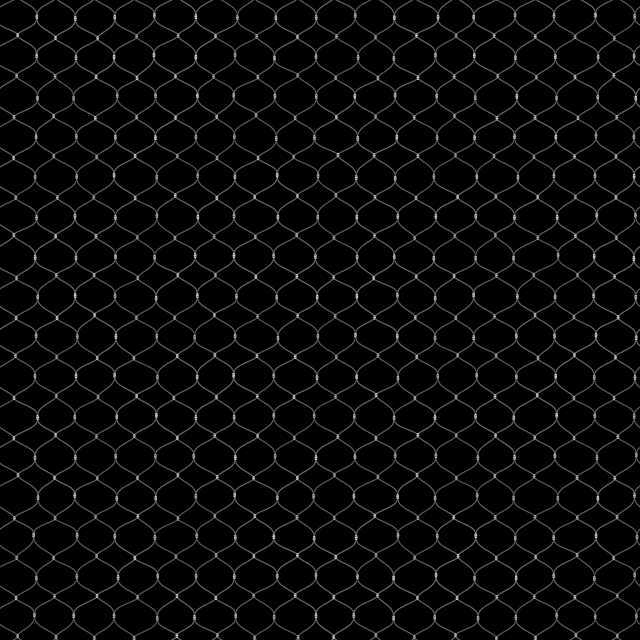
Reproduce this pattern procedurally as a Shadertoy shader.

```glsl
// Fine wire netting on black: rounded meshes with pinched tips, joined by small coils.
// Each mesh cell has four curved strands running from its corner knots to its centre knot;
// knots are nudged by a hash on wrapped indices, so the net tiles in both directions.

#define REPEATS 16.0                    // meshes across and down
#define NET_ORIGIN vec2(0.896, 0.583)   // position of a corner knot, in cells
#define JITTER vec2(0.058, 0.045)       // largest knot displacement, in cells
#define BEND 1.5                        // above 1: round sides, tight tips
#define WIRE_WIDTH 0.022
#define WIRE_GREY 0.52
#define COIL_SIZE vec2(0.034, 0.072)    // half width and half height
#define TIP_COIL 0.8                    // relative height of the tip coils
#define COIL_GREY 0.62
#define COIL_PITCH 0.044
#define TONE_VARIATION 0.14
#define SOFTNESS 1.25                   // edge filter, in screen samples

const float PI = 3.14159265;

// Integer hash giving two values in 0..1
vec2 hash2(vec2 id) {
    uvec2 h = uvec2(id) * 1664525u + 1013904223u;
    h.x += h.y * 1664525u;
    h.y += h.x * 1664525u;
    h ^= h >> 16u;
    h.x += h.y * 1664525u;
    h.y += h.x * 1664525u;
    h ^= h >> 16u;
    return vec2(h & 65535u) / 65535.0;
}

// Doubled lattice index: even for corner knots, odd for centre knots
vec2 wrappedIndex(vec2 site) {
    return mod(floor(site * 2.0 + 0.5), 2.0 * REPEATS);
}

vec2 knotPosition(vec2 site) {
    return site + (hash2(wrappedIndex(site)) * 2.0 - 1.0) * JITTER;
}

float toneOf(vec2 site) {
    float h = hash2(wrappedIndex(site) + 71.0).x;
    return 1.0 + TONE_VARIATION * (h * 2.0 - 1.0);
}

// Share of the filter width covered by a band, also right for very thin bands
float bandCoverage(float dist, float halfWidth, float blur) {
    float upper = min(dist + halfWidth, 0.5 * blur);
    float lower = max(dist - halfWidth, -0.5 * blur);
    return max(upper - lower, 0.0) / blur;
}

// Distance to a strand leaving the side knot gently and meeting the tip sharply
float strandDistance(vec2 p, vec2 side, vec2 tip) {
    vec2 span = tip - side;
    float along = (p.y - side.y) / span.y;
    float t = clamp(along, 0.0, 1.0);
    float s = pow(t, BEND);
    float x = side.x + span.x * s * s * (3.0 - 2.0 * s);
    float slope = 6.0 * s * (1.0 - s) * BEND * pow(t, BEND - 1.0) * span.x / span.y;
    float across = (p.x - x) * inversesqrt(1.0 + slope * slope);
    return length(vec2(across, (along - t) * span.y));
}

// Tightly wound coil with slanted turns that fade when too fine to resolve
float coil(vec2 p, vec2 size, float pixel) {
    float bulge = size.x * (1.0 - 0.4 * pow(min(abs(p.y) / size.y, 1.0), 2.0));
    float mask = bandCoverage(p.x, bulge, pixel) * bandCoverage(p.y, size.y, pixel);
    float ratio = PI * pixel / COIL_PITCH;
    float detail = max(sin(ratio) / ratio, 0.0) * step(ratio, PI);
    float turns = cos(2.0 * PI * (p.y + 0.25 * p.x) / COIL_PITCH);
    return mask * COIL_GREY * (1.0 + 0.4 * detail * turns);
}

void mainImage(out vec4 fragColor, in vec2 fragCoord) {
    vec2 p = fragCoord / iResolution.xy * REPEATS - NET_ORIGIN;
    float pixel = REPEATS / iResolution.y;
    vec2 firstCell = floor(p - 0.5);
    float grey = 0.0;

    // The four nearest cells cover every strand that jitter can bring here
    for (int j = 0; j < 2; j++)
    for (int i = 0; i < 2; i++) {
        vec2 cell = firstCell + vec2(i, j);
        vec2 tipSite = cell + 0.5;
        vec2 tip = knotPosition(tipSite);
        float tipTone = toneOf(tipSite);
        grey = max(grey, tipTone * coil(p - tip, COIL_SIZE * vec2(1.0, TIP_COIL), pixel));

        // Strands from the corners of this cell to its centre
        for (int k = 0; k < 4; k++) {
            vec2 sideSite = cell + vec2(k & 1, k >> 1);
            vec2 side = knotPosition(sideSite);
            float sideTone = toneOf(sideSite);
            float dist = strandDistance(p, side, tip);
            float wire = bandCoverage(dist, 0.5 * WIRE_WIDTH, SOFTNESS * pixel);
            grey = max(grey, wire * WIRE_GREY * 0.5 * (tipTone + sideTone));
            grey = max(grey, sideTone * coil(p - side, COIL_SIZE, pixel));
        }
    }

    fragColor = vec4(vec3(grey), 1.0);
}
```
